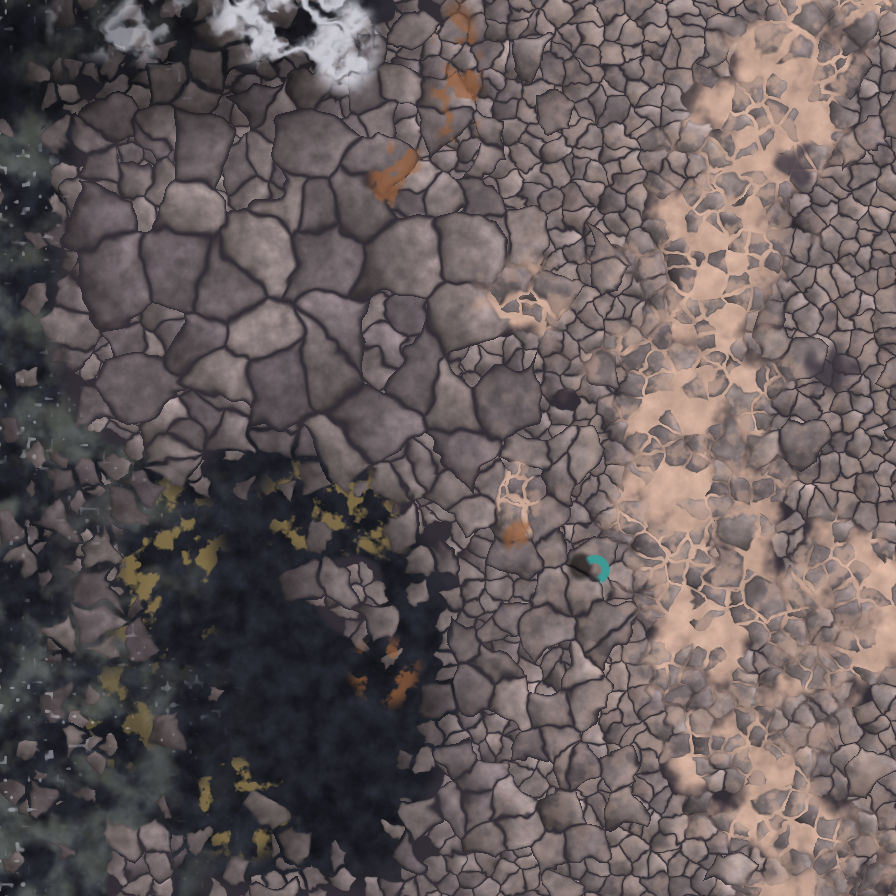
Write a Shadertoy shader that draws this texture.

```glsl
#define BIG_CELLS 15.
#define MID_CELLS 25.
#define SMALL_CELLS 43.
#define LIGHT_DIR vec2(.8, .6)
#define WATER vec3(.12, .125, .155)
#define CREVICE vec3(.20, .18, .21)
#define SAND vec3(.83, .69, .62)
#define STONE_DARK vec3(.36, .325, .35)
#define STONE_PALE vec3(.62, .56, .55)
#define ALGAE vec3(.56, .48, .30)
#define RUST vec3(.60, .38, .24)
#define FOAM vec3(.84, .84, .88)

struct Stone { float edge; vec2 centre; vec2 offset; float id; };

float hash(vec2 p) {
  vec3 q = fract(p.xyx * .1031);
  q += dot(q, q.yzx + 33.33);
  return fract((q.x + q.y) * q.z);
}

vec2 hash2(vec2 p) { return vec2(hash(p), hash(p + 57.3)); }

float noise(vec2 p) {
  vec2 i = floor(p), f = fract(p);
  f = f * f * (3. - 2. * f);
  return mix(mix(hash(i), hash(i + vec2(1, 0)), f.x),
             mix(hash(i + vec2(0, 1)), hash(i + vec2(1, 1)), f.x), f.y);
}

float fbm(vec2 p) {
  float sum = 0., amp = .53;
  for (int i = 0; i < 4; i++) {
    sum += amp * noise(p);
    p = mat2(1.6, 1.2, -1.2, 1.6) * p + 7.1;
    amp *= .5;
  }
  return sum;
}

vec2 warp(vec2 p, float freq, float amount) {
  return p + amount * (vec2(noise(p * freq), noise(p * freq + 9.)) - .5);
}

// Soft ellipse at x, y with radii rx, ry
float blob(vec2 p, float x, float y, float rx, float ry) {
  return 1. - smoothstep(.65, 1.2, length((p - vec2(x, y)) / vec2(rx, ry)));
}

// Cellular stones with distance to the nearest joint
Stone findStone(vec2 p, float cells) {
  vec2 q = warp(warp(p * cells, 1.7, .4), 5., .12);
  vec2 base = floor(q), f = fract(q), cell, toCentre;
  float best = 9., edge = 9.;
  for (int i = 0; i < 9; i++) {
    vec2 g = vec2(i % 3 - 1, i / 3 - 1), r = g + hash2(base + g + cells) - f;
    if (dot(r, r) < best) { best = dot(r, r); toCentre = r; cell = g; }
  }
  for (int i = 0; i < 25; i++) {
    vec2 g = cell + vec2(i % 5 - 2, i / 5 - 2), r = g + hash2(base + g + cells) - f;
    vec2 d = r - toCentre;
    if (dot(d, d) > .0001) edge = min(edge, dot(.5 * (toCentre + r), normalize(d)));
  }
  return Stone(edge, (q + toCentre) / cells, -toCentre, hash(base + cell + cells * 3.));
}

// Zones of the shore
float wetZone(vec2 p) {
  p = warp(p, 11., .05);
  float pool = blob(p, .32, .25, .20, .27);
  float shore = mix(.23, .07, smoothstep(.42, .56, p.y));
  float left = .86 * (1. - smoothstep(shore - .05, shore + .05, p.x));
  float surf = .5 * blob(p, .18, .99, .29, .10);
  float islands = blob(p, .40, .33, .05, .04) + .5 * blob(p, .09, .38, .06, .11)
                + blob(p, .17, .03, .04, .045);
  return clamp(max(max(pool, left), surf) - .8 * islands, 0., .97);
}

float sandZone(vec2 p) {
  float bend = p.y - .5;
  float strip = 1. - smoothstep(.0, .2, abs(p.x - .77 - .65 * bend * bend));
  strip = max(strip, .9 * blob(p, .94, .32, .09, .13));
  strip = max(strip, blob(p, .58, .44, .03, .05) + .8 * blob(p, .58, .67, .07, .06));
  return smoothstep(.62, .95, .6 * strip + .75 * fbm(p * 26.));
}

float barePatch(vec2 p) {
  p = warp(p, 25., .03);
  return max(blob(p, .865, .925, .04, .055), blob(p, .91, .875, .035, .035));
}

vec3 groundColour(vec2 p, float wet, float sand) {
  vec3 dry = mix(CREVICE, SAND * (.8 + .3 * fbm(p * 60.)), sand);
  vec3 water = WATER * (.45 + 1.1 * fbm(p * 60.));
  float left = 1. - smoothstep(.12, .32, p.x);
  water += left * vec3(.20, .21, .17) * smoothstep(.4, .8, fbm(p * 28.));
  float weed = blob(p, .38, .43, .09, .07) + blob(p, .18, .36, .07, .11)
             + blob(p, .27, .10, .06, .06) + .7 * blob(p, .13, .20, .05, .06);
  water = mix(water, ALGAE, .8 * min(weed, 1.) * smoothstep(.55, .66, fbm(p * 48. + 3.)));
  return mix(dry, water, smoothstep(.2, .6, wet));
}

vec3 stoneColour(vec3 ground, vec2 p, Stone s, float sand) {
  float wet = wetZone(s.centre), gap = .02 + .07 * sand * s.id + .08 * wet;
  float turn = s.id * 40., dry = smoothstep(.4, .75, p.x);
  float light = .93 + dot(s.offset, .3 * LIGHT_DIR + .25 * vec2(cos(turn), sin(turn)));
  light *= (.75 + .5 * fbm(p * 85.)) * mix(.8, 1., smoothstep(gap, gap + .15, s.edge));
  float pale = .15 + .6 * fract(s.id * 17.) + .2 * dry;
  vec3 rock = mix(STONE_DARK, STONE_PALE, pale) * light * (1. - .25 * wet);
  float dust = .3 * dry + .4 * sand;
  rock = mix(rock, SAND * .93, dust * smoothstep(.42, .66, fbm(p * 65.)));
  return mix(ground, rock, smoothstep(gap - .02, gap + .06, s.edge));
}

void mainImage(out vec4 fragColor, in vec2 fragCoord) {
  vec2 p = fragCoord / iResolution.xy;
  float wet = wetZone(p), sand = max(sandZone(p), barePatch(p));
  vec3 ground = groundColour(p, wet, sand), col = ground;

  // Pebbles, cobbles, then slabs
  for (int i = 0; i < 3; i++) {
    Stone s = findStone(p, i == 0 ? SMALL_CELLS : i == 1 ? MID_CELLS : BIG_CELLS);
    vec2 c = s.centre;
    float bare = max(.9 * barePatch(c), .4 * sandZone(c)), zone = 1.;
    if (i == 1) zone = .85 * max(max(blob(c, .57, .25, .16, .28), blob(c, .25, .68, .36, .36)),
                                 max(blob(c, .09, .32, .18, .36), .2));
    if (i == 2) zone = .85 * max(blob(c, .33, .69, .23, .19), blob(c, .45, .56, .14, .11));
    if (s.id > max(max(wetZone(c), bare), 1. - zone)) col = stoneColour(ground, p, s, sand);
  }

  // Rust stains and dark boulders
  float rust = blob(p, .51, .91, .03, .09) + blob(p, .44, .81, .03, .06)
             + blob(p, .58, .40, .02, .02) + blob(p, .43, .25, .04, .04);
  col = mix(col, RUST, .7 * min(rust, 1.) * smoothstep(.52, .66, fbm(p * 50.)));
  vec2 b = warp(p, 50., .025);
  float boulders = blob(b, .93, .585, .026, .032) + blob(b, .885, .815, .022, .02);
  col = mix(col, CREVICE * (.9 + .6 * fbm(p * 40.)), .8 * boulders);

  // Surf strands and glints
  col *= 1. - .3 * blob(p, .16, .94, .28, .09);
  float surf = blob(p, .31, .985, .08, .06) + blob(p, .385, .95, .04, .055)
             + .65 * blob(p, .14, .98, .09, .05);
  float strand = 1. - abs(2. * fbm(p * 17. + fbm(p * 30.)) - 1.);
  col = mix(col, FOAM, .9 * min(surf, 1.) * smoothstep(.68, .98, strand));
  float glint = smoothstep(.8, .95, noise(p * 155.)) * smoothstep(.35, .6, fbm(p * 9. + 5.));
  col = mix(col, FOAM, .55 * glint * wet * (1. - smoothstep(.1, .3, p.x)));

  // Teal scrap with its shadow
  vec2 d = p - vec2(.664, .364);
  col *= 1. - .6 * blob(d, -.016, .004, .014, .016);
  float arc = 1. - smoothstep(.003, .006, abs(length(d) - .012));
  col = mix(col, vec3(.24, .60, .58), arc * smoothstep(-.006, .002, d.x + .6 * d.y));
  fragColor = vec4(col, 1);
}
```
